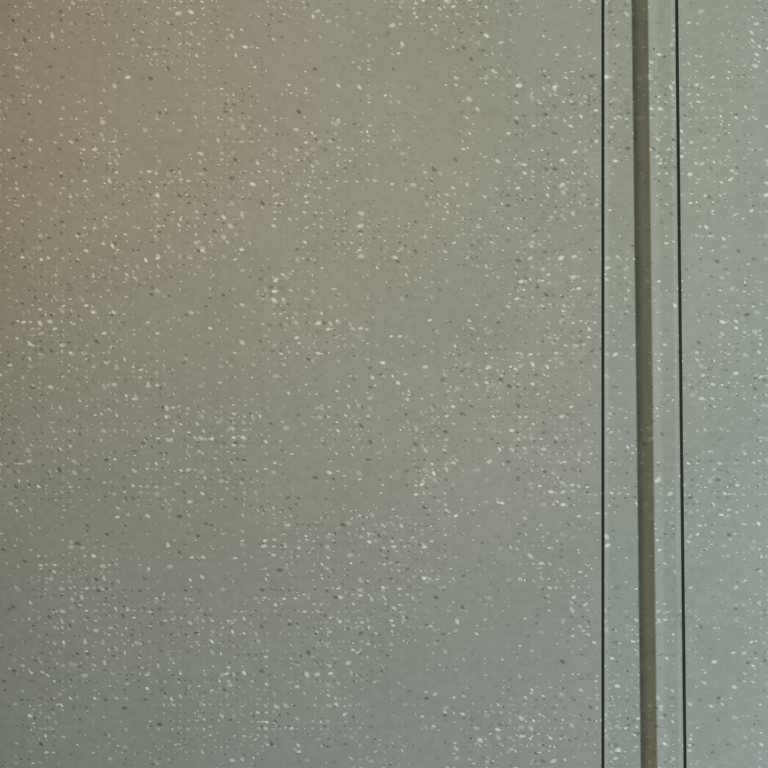
A three.js fragment shader for this texture:

```glsl
// Speckled grey-green panel, lit warm at upper left and cool at right.
// Corner colours are blended for the light, hashed cells scatter the flecks,
// and signed distances to slightly leaning lines cut the seams and channel.
varying vec2 vUv;

float hash(vec2 p) {
  return fract(sin(dot(p, vec2(127.1, 311.7))) * 43758.5453);
}

float noise(vec2 p) {
  vec2 cell = floor(p);
  vec2 f = fract(p);
  f = f * f * (3.0 - 2.0 * f);
  float low = mix(hash(cell), hash(cell + vec2(1.0, 0.0)), f.x);
  float high = mix(hash(cell + vec2(0.0, 1.0)), hash(cell + 1.0), f.x);
  return mix(low, high, f.y);
}

// Soft stripe coverage around a signed distance
float stripe(float d, float halfWidth, float blur) {
  return 1.0 - smoothstep(halfWidth - blur, halfWidth + blur, abs(d));
}

// Horizontal distance to a line running from the bottom to the top edge
float lineOffset(vec2 uv, float bottomX, float topX) {
  return uv.x - mix(bottomX, topX, uv.y);
}

// One elongated fleck at most per cell, with random place, tilt and strength
float flecks(vec2 uv, float cells, float density, float tilt, float seed) {
  vec2 p = uv * cells + seed * 3.7;
  vec2 id = floor(p) + seed;
  vec2 centre = 0.3 + 0.4 * vec2(hash(id + 1.3), hash(id + 7.9));
  float angle = tilt + (hash(id + 4.1) - 0.5) * 1.6;
  vec2 axis = vec2(cos(angle), sin(angle));
  vec2 d = fract(p) - centre;
  d = vec2(dot(d, axis) / 1.6, dot(d, vec2(-axis.y, axis.x)));
  float radius = mix(0.14, 0.3, hash(id + 9.2));
  float shape = 1.0 - smoothstep(radius * 0.25, radius, length(d));
  float strength = mix(0.3, 1.0, pow(hash(id + 5.7), 2.0));
  return shape * strength * step(hash(id), density);
}

vec3 panelLight(vec2 uv) {
  vec3 bottom = mix(vec3(0.445, 0.465, 0.430), vec3(0.555, 0.585, 0.560), uv.x);
  vec3 top = mix(vec3(0.545, 0.510, 0.430), vec3(0.565, 0.585, 0.535), uv.x);
  vec3 light = mix(bottom, top, smoothstep(0.0, 0.9, uv.y));
  vec2 d = (uv - vec2(0.42, 0.58)) / vec2(0.45, 0.55);
  light += vec3(0.026, 0.022, 0.014) * exp(-dot(d, d));
  return light - 0.035 * exp(-uv.x * 14.0) * uv.y;
}

void main() {
  vec2 uv = vUv;
  vec3 color = panelLight(uv);

  // Faint mottling and fine grain
  color += 0.014 * (noise(uv * 14.0) - 0.5);
  color += 0.020 * (noise(uv * vec2(130.0, 170.0)) - 0.5);
  color += 0.014 * (noise(uv * 260.0) - 0.5);

  float leftSeam = lineOffset(uv, 0.785, 0.785);
  float channel = lineOffset(uv, 0.845, 0.833);
  float rightSeam = lineOffset(uv, 0.892, 0.881);

  // Cooler raised strip and right panel, with pale lips beside the cuts
  color += vec3(-0.008, 0.004, 0.004) * smoothstep(-0.002, 0.002, leftSeam);
  color += 0.012 * smoothstep(-0.002, 0.002, rightSeam);
  color += 0.035 * stripe(leftSeam - 0.005, 0.002, 0.002);
  color += 0.035 * stripe(rightSeam + 0.006, 0.002, 0.002);
  color += 0.030 * stripe(channel - 0.017, 0.005, 0.004);

  // Recessed channel, deepest along its left wall
  float depth = 1.0 - smoothstep(-0.010, 0.002, channel);
  vec3 recess = mix(vec3(0.375, 0.375, 0.310), vec3(0.275, 0.295, 0.245), depth);
  recess += 0.03 * (noise(uv * vec2(120.0, 60.0)) - 0.5);
  float inChannel = stripe(channel, 0.0105, 0.0018);
  color = mix(color, recess, inChannel);

  // Clustered pale and dark flecks
  float tilt = mix(-0.55, -0.2, uv.x);
  float cluster = smoothstep(0.2, 0.85, noise(uv * 16.0 + 4.0));
  float density = mix(0.10, 0.36, cluster);
  float pale = flecks(uv, 72.0, density * 0.8, tilt, 1.0)
             + flecks(uv, 98.0, density, tilt, 5.0)
             + 0.7 * flecks(uv, 131.0, density, tilt, 11.0);
  float dark = flecks(uv, 84.0, density * 0.6, tilt, 17.0)
             + 0.8 * flecks(uv, 118.0, density * 0.8, tilt, 23.0);
  float exposed = 1.0 - 0.65 * inChannel;
  color += vec3(0.22, 0.23, 0.22) * min(pale, 1.0) * exposed;
  color -= vec3(0.14, 0.14, 0.13) * min(dark, 1.0) * exposed;

  // Narrow black seams
  vec3 seamColor = vec3(0.12, 0.14, 0.12);
  color = mix(color, seamColor, 0.9 * stripe(leftSeam, 0.0018, 0.0012));
  color = mix(color, seamColor, 0.9 * stripe(rightSeam, 0.0019, 0.0012));

  gl_FragColor = vec4(color, 1.0);
}
```
